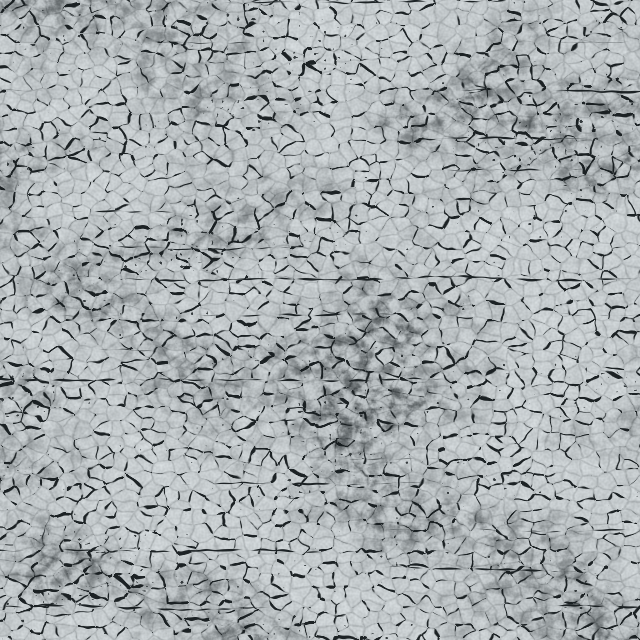
Reproduce this texture procedurally as a WebGL 1 fragment shader.

```glsl
precision highp float;
// Weathered pale grey paint with broken craquelure, horizontal splits and grime.
uniform vec2 u_resolution;

float hash(vec2 p) {
  vec3 q = fract(p.xyx * vec3(0.1031, 0.1030, 0.0973));
  q += dot(q, q.yzx + 33.33);
  return fract((q.x + q.y) * q.z);
}

vec2 hash2(vec2 p) {
  return vec2(hash(p), hash(p + 71.7));
}

// Gradient noise, roughly -0.7 to 0.7
float corner(vec2 cell, vec2 offset) {
  float angle = 6.2832 * hash(cell);
  return dot(vec2(cos(angle), sin(angle)), offset);
}

float noise(vec2 p) {
  vec2 i = floor(p), f = p - i;
  vec2 u = f * f * f * (f * (f * 6.0 - 15.0) + 10.0);
  vec2 e = vec2(1.0, 0.0);
  return mix(mix(corner(i, f), corner(i + e, f - e), u.x),
             mix(corner(i + e.yx, f - e.yx), corner(i + 1.0, f - 1.0), u.x), u.y);
}

float fbm(vec2 p) {
  float sum = 0.0, amp = 1.0;
  for (int i = 0; i < 4; i++) {
    sum += amp * noise(p);
    p = p * 2.03 + 17.3;
    amp *= 0.55;
  }
  return sum;
}

// Paint flakes: x edge distance, y edge flatness, z edge hash, w flake hash
vec4 flakes(vec2 p) {
  vec2 base = floor(p), nearest = vec2(0.0), nearestId = base;
  float best = 9.0;
  for (int j = -1; j <= 1; j++)
    for (int i = -1; i <= 1; i++) {
      vec2 id = base + vec2(i, j);
      vec2 r = id + hash2(id) - p;
      if (dot(r, r) < best) {
        best = dot(r, r);
        nearest = r;
        nearestId = id;
      }
    }
  vec4 edge = vec4(9.0, 0.0, 0.0, hash(nearestId + 5.5));
  for (int j = -2; j <= 2; j++)
    for (int i = -2; i <= 2; i++) {
      vec2 id = nearestId + vec2(i, j);
      vec2 r = id + hash2(id) - p, gap = r - nearest;
      if (dot(gap, gap) > 0.0001) {
        vec2 n = normalize(gap);
        float d = dot(0.5 * (r + nearest), n);
        if (d < edge.x) edge.xyz = vec3(d, abs(n.y), hash(id + nearestId + 0.37));
      }
    }
  return edge;
}

// Antialiased line that fades out as its half width goes to zero
float stroke(float d, float halfWidth, float px) {
  return clamp((halfWidth - d) / px + 0.5, 0.0, 1.0) * smoothstep(0.0, 0.5 * px, halfWidth);
}

// Long wavering horizontal splits
float splits(vec2 uv, float px) {
  float ink = 0.0;
  for (int i = 0; i < 18; i++) {
    float k = float(i);
    float y = (k + hash(vec2(k, 3.1))) / 18.0
            + 0.008 * noise(vec2(uv.x * 5.0, k * 7.3)) + 0.003 * noise(vec2(uv.x * 38.0, k * 3.7));
    float run = smoothstep(0.0, 0.3, noise(vec2(uv.x * 2.6 + k * 9.1, k + 0.4)));
    float taper = smoothstep(-0.35, 0.4, noise(vec2(uv.x * 32.0, k * 5.9)));
    ink = max(ink, stroke(abs(uv.y - y), 0.0019 * run * taper, px));
  }
  return ink;
}

void main() {
  vec2 uv = gl_FragCoord.xy / u_resolution.y;
  float px = 1.0 / u_resolution.y;

  // Flake pattern, slightly wider than tall
  vec2 p = uv * vec2(42.0, 50.0);
  p += 0.22 * vec2(noise(p * 1.3), noise(p * 1.3 + 40.0));
  vec4 flake = flakes(p);

  // Cracks: broken, tapering, heavier along flat edges and in streaks
  float streak = fbm(uv * vec2(3.0, 9.0) + 8.0);
  float strength = smoothstep(0.28, 1.0, flake.z) * mix(0.45, 1.0, flake.y)
                 * smoothstep(-0.4, 0.25, noise(p * 1.4 + 20.0)) * clamp(0.9 + 0.7 * streak, 0.4, 1.4);
  float ink = stroke(flake.x, 0.145 * strength, 46.0 * px);
  ink = max(ink, splits(uv, px));

  // Scattered dark specks
  float speck = noise(uv * vec2(125.0, 150.0)) + 0.25 * streak;
  ink = max(ink, 0.85 * smoothstep(0.49, 0.62, speck));

  // Grime: broad clouds broken into small soft smudges
  float cloud = smoothstep(-0.35, 0.85, fbm(uv * vec2(3.2, 4.6) + 2.7));
  float smudge = smoothstep(-0.35, 0.65, fbm(uv * vec2(38.0, 44.0) + 11.0));
  float tone = 0.785 - 0.42 * cloud * smudge - 0.05 * cloud;
  tone += 0.035 * (flake.w - 0.5) + 0.05 * noise(uv * 75.0) + 0.06 * noise(uv * 240.0);
  tone -= 0.09 * (1.0 - smoothstep(0.0, 0.13, flake.x));

  tone = mix(tone, 0.08, 0.95 * ink);
  gl_FragColor = vec4(tone + vec3(0.0, 0.023, 0.033), 1.0);
}
```
